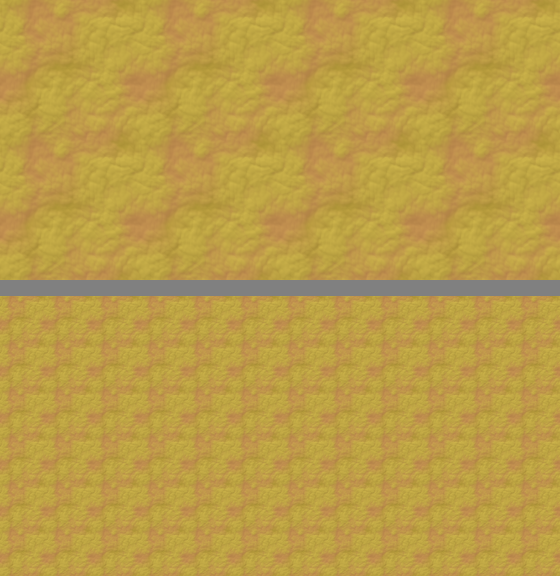
Top, the tile; bottom, the same tile 3 across and 3 down.
Give the GLSL for this texture, as a Shadertoy shader.

```glsl
const float TAU = 6.2831853;
const vec2 TILES = vec2(4.0, 2.0);           // whole repeats across the canvas
const vec3 YELLOW = vec3(0.746, 0.650, 0.264);
const vec3 ROSE = vec3(0.752, 0.557, 0.308);
const vec3 OLIVE = vec3(0.700, 0.620, 0.215);
const float BASE_CELLS = 4.0;
const int OCTAVES = 4;
const float OCTAVE_GAIN = 0.6;
const vec2 OCTAVE_SHIFT = vec2(0.371, 0.217);
const float CREASE_SHARPNESS = 14.0;
const float MEAN_HEIGHT = 0.65;
const float ROSE_PHASE = 0.68;
const float OLIVE_PHASE = 0.93;
const float BAND_STRENGTH = 0.23;
const float BREAK_STRENGTH = 0.10;
const float BILLOW_COVER = 2.1;
const vec2 LIGHT_STEP = vec2(-0.008, 0.018);
const float LIGHT_GAIN = 0.40;
const float HEIGHT_GAIN = 0.07;

vec3 hash3(vec2 cell, float seed) {
    vec3 q = fract(vec3(cell.xyx + seed * 7.31) * vec3(0.1031, 0.1030, 0.0973));
    q += dot(q, q.yxz + 33.33);
    return fract((q.xxy + q.yzz) * q.zyx);
}

// Cellular domes, blended softly where they meet; wraps every unit
float puffs(vec2 p, float cells) {
    vec2 cell = floor(p * cells);
    vec2 local = fract(p * cells);
    float sum = 0.0;
    for (int y = -1; y <= 1; y++) {
        for (int x = -1; x <= 1; x++) {
            vec2 offset = vec2(x, y);
            vec3 rnd = hash3(mod(cell + offset, cells), cells);
            vec2 d = offset + 0.04 + 0.92 * rnd.xy - local;
            float dome = 1.0 - dot(d, d) - 0.35 * rnd.z;
            sum += exp(CREASE_SHARPNESS * dome);
        }
    }
    return log(sum) / CREASE_SHARPNESS;
}

// Layered sines bend the domes slightly out of round
vec2 bend(vec2 p) {
    p += 0.014 * sin(TAU * (p.yx * vec2(2.0, 1.0) + p * vec2(1.0, 2.0)) + vec2(0.7, 2.9));
    p += 0.005 * sin(TAU * (p.yx * vec2(5.0, 4.0) - p * vec2(2.0, 3.0)) + vec2(4.1, 1.3));
    p += 0.002 * sin(TAU * (p.yx * vec2(11.0, 9.0) + p * vec2(4.0, 6.0)) + vec2(2.2, 5.0));
    return p;
}

float cloudHeight(vec2 p) {
    vec2 q = bend(p);
    float height = 0.0;
    float weight = 0.45;
    float cells = BASE_CELLS;
    for (int i = 0; i < OCTAVES; i++) {
        height += weight * (puffs(q, cells) - MEAN_HEIGHT);
        q += OCTAVE_SHIFT;
        weight *= OCTAVE_GAIN;
        cells *= 2.0;
    }
    return height;
}

void mainImage(out vec4 fragColor, in vec2 fragCoord) {
    vec2 p = fragCoord / iResolution.xy * TILES;
    float height = cloudHeight(p);
    float light = height - cloudHeight(p + LIGHT_STEP);

    // Faint diagonal bands, broken into patches by the billows
    float diagonal = p.x - p.y;
    float band = cos(TAU * (diagonal - ROSE_PHASE));
    float patches = sin(TAU * (p.x + 2.0 * p.y) + 2.6) + sin(TAU * (2.0 * p.x + p.y) + 5.0);
    float cover = BILLOW_COVER * height - BAND_STRENGTH * band - BREAK_STRENGTH * patches;
    float rose = 1.0 - smoothstep(-0.65, 0.28, cover);
    float hollow = 1.0 - smoothstep(-0.25, 0.12, height);
    float olive = hollow * smoothstep(0.1, 1.0, cos(TAU * (diagonal - OLIVE_PHASE)));

    vec3 color = mix(YELLOW, ROSE, rose);
    color = mix(color, OLIVE, 0.8 * olive);

    // Soft light from the upper left, weaker in the rosy haze
    float shade = LIGHT_GAIN * light + HEIGHT_GAIN * height;
    color += vec3(1.0, 0.95, 0.5) * clamp(shade, -0.07, 0.05) * mix(1.0, 0.65, rose);
    fragColor = vec4(color, 1.0);
}
```
